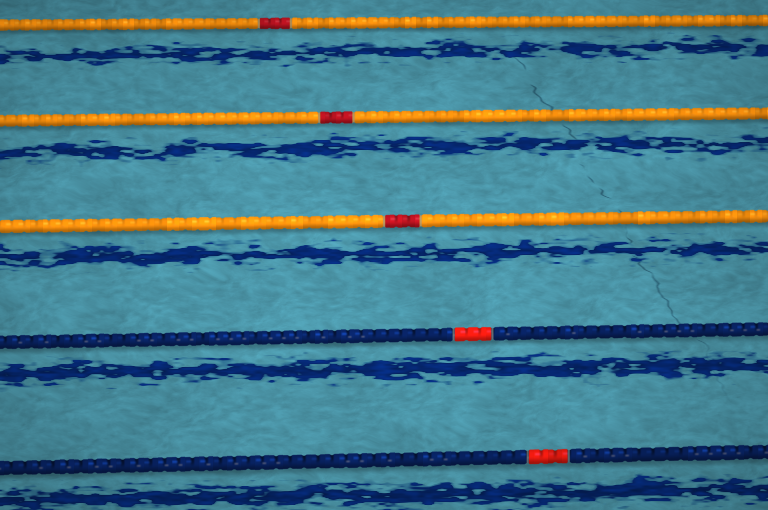
Reproduce this texture procedurally as a Shadertoy shader.

```glsl
// Swimming pool seen from above: five floating lane ropes over rippled floor stripes.

const vec3 WATER       = vec3(0.285, 0.565, 0.635);
const vec3 STRIPE      = vec3(0.02, 0.15, 0.43);
const vec3 STRIPE_HAZE = vec3(0.14, 0.38, 0.54);
const vec3 ORANGE      = vec3(0.97, 0.56, 0.05);
const vec3 NAVY        = vec3(0.03, 0.13, 0.37);
const vec3 RED         = vec3(0.70, 0.07, 0.12);
const vec3 BRIGHT_RED  = vec3(0.90, 0.10, 0.06);
const int  LANES = 5;

float hash(vec2 p) {
    vec3 q = fract(p.xyx * vec3(0.1031, 0.1030, 0.0973));
    q += dot(q, q.yzx + 33.33);
    return fract((q.x + q.y) * q.z);
}

float noise(vec2 p) {
    vec2 i = floor(p), f = fract(p);
    f = f * f * (3.0 - 2.0 * f);
    return mix(mix(hash(i), hash(i + vec2(1, 0)), f.x),
               mix(hash(i + vec2(0, 1)), hash(i + vec2(1, 1)), f.x), f.y);
}

float fbm(vec2 p) {
    float sum = 0.0, amp = 0.5;
    for (int i = 0; i < 4; i++) {
        sum += amp * noise(p);
        p = mat2(1.6, 1.2, -1.2, 1.6) * p + 7.3;
        amp *= 0.5;
    }
    return sum;
}

// Coverage of a band of given half width, from distance to its middle
float band(float d, float halfWidth, float soft) {
    return 1.0 - smoothstep(halfWidth - soft, halfWidth + soft, abs(d));
}

// Water with broad mottling, fine ripples and a faint jagged crack
vec3 water(vec2 p) {
    float mottle = fbm(p * vec2(9.0, 16.0)) - 0.47;
    float ripple = fbm(p * vec2(55.0, 110.0) + 4.0 * mottle) - 0.47;
    vec3 color = WATER * (1.0 + 0.16 * mottle + 0.26 * ripple);
    float jag = 0.035 * (noise(vec2(p.y * 28.0, 3.0)) - 0.5)
              + 0.018 * (noise(p * vec2(20.0, 110.0)) - 0.5);
    float crack = band(p.x - 1.02 - 0.63 * (p.y - 0.12) - jag, 0.002, 0.003);
    crack *= smoothstep(0.35, 0.65, noise(p * 45.0));
    crack *= smoothstep(0.09, 0.13, p.y) * (1.0 - smoothstep(0.5, 0.9, p.y));
    return mix(color, color * vec3(0.45, 0.55, 0.62), 0.75 * crack);
}

// Floor stripe broken into flakes by horizontal ripples
vec3 floorStripe(vec3 color, vec2 p, float d, float halfWidth, float seed) {
    float flakes = noise(p * vec2(32.0, 155.0) + seed * 17.0) - 0.5;
    flakes += 0.5 * (noise(p * vec2(75.0, 260.0) + seed * 31.0) - 0.5);
    float swell = noise(vec2(p.x * 14.0, seed * 5.0)) - 0.5;
    float edge = halfWidth - abs(d + 0.006 * swell) + 0.031 * flakes;
    color = mix(color, STRIPE_HAZE, 0.75 * smoothstep(-0.009, 0.001, edge));
    vec3 ink = STRIPE * (0.9 + 0.5 * flakes);
    return mix(color, ink, smoothstep(-0.001, 0.004, edge));
}

// Rope of beads; d is height above the middle, along is distance from the marker
vec3 laneRope(vec3 color, float along, float d, float radius, float markerHalf,
              bool navy, float seed, float px) {
    float pitch = radius * 1.9;
    float id = floor(along / pitch);
    float t = fract(along / pitch);
    float wear = hash(vec2(id, seed));
    float v = d / radius;
    float marker = band(along, markerHalf, px);
    vec3 base = mix(navy ? NAVY : ORANGE, navy ? BRIGHT_RED : RED, marker);

    // Round shading, darker below, with grooves between beads
    float seam = band(t - 0.5, 0.12, 0.10);
    float shade = 0.72 + 0.36 * smoothstep(-0.9, 0.1, v) - 0.1 * smoothstep(0.4, 1.0, v);
    shade *= 0.91 + 0.16 * wear;
    shade *= 1.0 - seam * mix(navy ? 0.5 : 0.13, 0.3, marker) * smoothstep(-0.5, 0.5, v);
    vec3 bead = base * shade;

    // Small glints on top and pale flecks of the cable
    float glint = band(t - 0.25, 0.2, 0.1) * band(v - 0.35, 0.16, 0.2);
    bead += glint * (navy ? vec3(0.03, 0.09, 0.20) : vec3(0.03, 0.10, 0.10)) * (0.4 + wear);
    float fleck = band(t - 0.65, 0.13, 0.1) * band(v + 0.1, 0.14, 0.15) * step(0.5, wear);
    bead = mix(bead, vec3(0.42, 0.43, 0.52), fleck * (navy ? 0.6 : 0.08) * (1.0 - marker));

    // Pale gaps where the marker is joined
    float gap = band(abs(along) - markerHalf - 0.002, 0.002, px);
    bead = mix(bead, vec3(0.55, 0.57, 0.52), 0.65 * gap);

    float outline = radius * (0.97 - 0.15 * seam + 0.08 * (wear - 0.5));
    color *= 1.0 - 0.25 * band(d + radius * 0.5, radius, radius * 0.5);
    return mix(color, bead, band(d, outline, px));
}

void mainImage(out vec4 fragColor, in vec2 fragCoord) {
    float px = 0.8 / iResolution.y;
    // Heights run downward from the top edge, in canvas heights
    vec2 p = vec2(fragCoord.x, iResolution.y - fragCoord.y) / iResolution.y;
    vec3 color = water(p);

    // Spacing and size grow toward the viewer
    for (int i = 0; i < LANES; i++) {
        float k = float(i);
        float left = 0.049 + k * (0.178 + 0.0098 * k);
        float ropeY = left - p.x * (0.0059 + 0.0038 * k);
        float stripeY = left + 0.062 - 0.0125 * p.x;
        float markerX = 0.539 + k * (0.116 + 0.0045 * k);
        color = floorStripe(color, p, p.y - stripeY, 0.0075 + 0.0018 * k, k + 1.0);
        color = laneRope(color, p.x - markerX, ropeY - p.y, 0.0112 + 0.0008 * k,
                         0.0295 + 0.0022 * k, i > 2, k + 1.0, px);
    }

    // Light falls off toward the corners
    vec2 c = fragCoord / iResolution.xy - 0.5;
    color *= 1.07 - 0.55 * dot(c, c);
    fragColor = vec4(clamp(color, 0.0, 1.0), 1.0);
}
```
